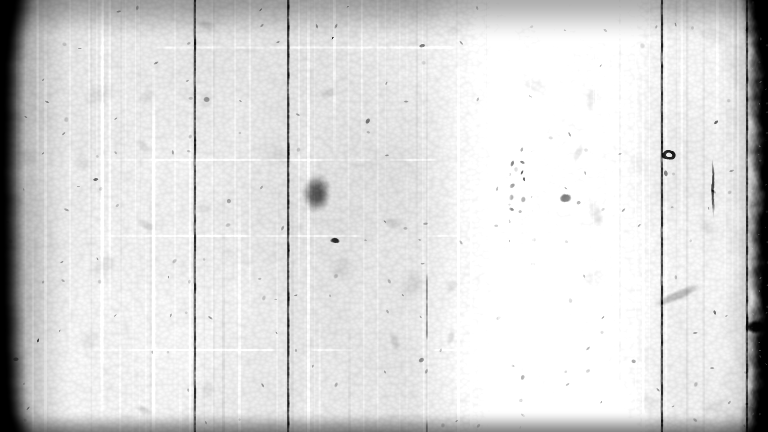
Reproduce this texture procedurally as a WebGL 1 fragment shader.

```glsl
precision highp float;
// Worn monochrome film frame: pale mottled stock with burnt, ragged borders.
// Cellular noise makes grain and dirt, layered sines make stains and wear,
// and hashed columns make the fine vertical scratches.
uniform vec2 u_resolution;

const float TAU = 6.28318;

vec2 hash2(vec2 c) {
  vec3 q = fract(c.xyx * vec3(0.1031, 0.1030, 0.0973));
  q += dot(q, q.yzx + 33.33);
  return fract((q.xx + q.yz) * q.zy);
}

vec2 rotate(vec2 v, float angle) {
  float c = cos(angle), s = sin(angle);
  return vec2(c * v.x - s * v.y, s * v.x + c * v.y);
}

// Distance to the nearest scattered cell point
float cellular(vec2 p) {
  vec2 id = floor(p), f = fract(p);
  float nearest = 2.0;
  for (int y = -1; y <= 1; y++)
    for (int x = -1; x <= 1; x++) {
      vec2 o = vec2(float(x), float(y));
      nearest = min(nearest, length(o + hash2(id + o + 40.0) - f));
    }
  return nearest;
}

// Smooth cloudy field in about -1..1 from warped, rotated sines
float layeredSines(vec2 p) {
  float sum = 0.0, amp = 0.5;
  for (int i = 0; i < 5; i++) {
    sum += amp * sin(p.x + 1.3 * sin(p.y)) * cos(p.y + 0.7 * p.x);
    p = rotate(p, 1.1) * 1.9 + 2.7;
    amp *= 0.6;
  }
  return sum;
}

// Rotated oval spot, one at most per cell
float specks(vec2 p, float scale, float chance, float radius, float soft, float seed) {
  vec2 id = floor(p * scale) + seed;
  vec2 place = hash2(id), look = hash2(id + 71.0);
  vec2 d = rotate(fract(p * scale) - 0.3 - 0.4 * place, TAU * look.x);
  d.y *= 1.0 + 1.5 * look.y;
  float r = radius * (0.5 + 0.5 * place.x);
  float shape = 1.0 - smoothstep(r * (1.0 - soft), r * (1.0 + soft), length(d));
  return shape * step(hash2(id + 133.0).x, chance) * (0.35 + 0.65 * look.y);
}

float stroke(float d, float halfWidth, float px) {
  return 1.0 - smoothstep(halfWidth, halfWidth + px, abs(d));
}

// Fine vertical lines of random place, strength and extent
float scratches(vec2 p, float count, float chance, float width, float px, float seed) {
  float id = floor(p.x * count) + seed;
  vec2 a = hash2(vec2(id, seed)), b = hash2(vec2(id, seed + 9.0));
  float d = (fract(p.x * count) - 0.25 - 0.5 * a.x) / count;
  float extent = smoothstep(-0.6, 0.5, sin(p.y * (1.5 + 5.0 * b.x) + TAU * b.y));
  return stroke(d, width * a.y, px) * extent * step(b.x, chance) * (0.3 + 0.7 * a.y);
}

// Soft ellipse
float blob(vec2 p, vec2 centre, vec2 size, float soft) {
  return 1.0 - smoothstep(1.0 - soft, 1.0 + soft, length((p - centre) / size));
}

float paperTone(vec2 p, float u) {
  float glow = smoothstep(0.52, 0.67, u) * (1.0 - smoothstep(0.79, 0.9, u));
  float leftGlow = blob(p, vec2(0.28, 0.25), vec2(0.25, 0.4), 0.8);
  float rightGlow = smoothstep(0.84, 0.9, u);
  float grain = 0.45 - cellular(p * vec2(85.0, 110.0));
  float fibre = 0.45 - cellular(p * vec2(28.0, 60.0) + 7.0);
  return 0.882 + 0.15 * glow + 0.065 * leftGlow + 0.05 * rightGlow
    + 0.07 * grain + 0.035 * fibre + 0.035 * layeredSines(p * 6.0);
}

float borderLight(vec2 p, float aspect) {
  float corner = 0.025 * pow(abs(2.0 * p.y - 1.0), 5.0);
  float left = p.x - corner + 0.006 * layeredSines(p.yy * 9.0);
  float right = aspect - p.x - corner + 0.014 * layeredSines(p * vec2(30.0, 22.0));
  float sides = smoothstep(0.008, 0.065, left) * smoothstep(0.006, 0.05, right);
  sides *= mix(0.76, 1.0, smoothstep(0.03, 0.17, left));
  sides *= mix(0.85, 1.0, smoothstep(0.03, 0.12, right));
  float top = mix(0.68, 1.0, smoothstep(-0.01, 0.1, 1.0 - p.y));
  float bottom = mix(0.5, 1.0, smoothstep(-0.01, 0.05, p.y));
  return sides * top * bottom;
}

// Long dark tears with crumbling edges, and white cross scuffs
float tears(vec2 p, vec4 columns, float px) {
  float wear = layeredSines(vec2(p.x * 4.0, p.y * 55.0));
  float sum = 0.0;
  for (int i = 0; i < 4; i++)
    sum += stroke(p.x - columns[i] - 0.0008 * wear, 0.0012, 1.2 * px);
  return sum * (0.58 + 0.35 * wear);
}

float scuffs(vec2 p, vec4 rows, float px) {
  float patchy = smoothstep(-0.3, 0.3, layeredSines(p * vec2(14.0, 3.0)));
  float span = smoothstep(0.1, 0.5, p.x) * (1.0 - smoothstep(1.0, 1.2, p.x));
  float sum = 0.0;
  for (int i = 0; i < 4; i++) sum += stroke(p.y - rows[i], 0.001, 1.2 * px);
  return sum * patchy * span;
}

// Individual stains plus a broken chain of chips
float damage(vec2 p, float px) {
  float wear = layeredSines(p * vec2(70.0, 45.0));
  vec2 q = p + 0.003 * wear;
  float d = 0.55 * blob(q, vec2(0.734, 0.553), vec2(0.022, 0.03), 0.7);
  d += 0.7 * blob(q, vec2(0.775, 0.442), vec2(0.01, 0.006), 0.3);
  d += 0.5 * blob(q, vec2(1.31, 0.542), vec2(0.011, 0.009), 0.3);
  d += 0.8 * stroke(length((q - vec2(1.549, 0.641)) * vec2(0.8, 1.0)) - 0.009, 0.002, px);
  d += 0.65 * blob(q, vec2(1.65, 0.565), vec2(0.003, 0.05), 0.5);
  d += 0.22 * blob(rotate(q - vec2(1.57, 0.317), -0.4), vec2(0.0), vec2(0.045, 0.009), 0.5);
  d += 0.9 * blob(q, vec2(1.752, 0.243), vec2(0.022, 0.012), 0.4);
  float chain = blob(p, vec2(1.205, 0.5), vec2(0.025, 0.45), 0.2);
  float broken = smoothstep(0.0, 0.5, sin(p.y * 13.0 + 0.6));
  return d + 0.7 * chain * broken * specks(p, 36.0, 0.6, 0.24, 0.4, 12.0);
}

void main() {
  vec2 p = gl_FragCoord.xy / u_resolution.y;
  float aspect = u_resolution.x / u_resolution.y, px = 1.0 / u_resolution.y;
  p.x *= 1.7778 / aspect;
  float tone = paperTone(p, p.x / 1.7778);
  tone += 0.07 * scratches(p, 60.0, 0.6, 0.002, px, 3.0);
  tone += 0.11 * scratches(p, 15.0, 0.6, 0.0025, px, 21.0);
  tone -= 0.06 * scratches(p, 45.0, 0.4, 0.002, px, 47.0);
  tone += 0.09 * scuffs(p, vec4(0.63, 0.454, 0.89, 0.19), px);
  tone -= 0.12 * specks(p, 7.0, 0.4, 0.2, 0.7, 5.0);
  tone -= 0.35 * specks(p, 24.0, 0.16, 0.13, 0.5, 31.0);
  tone -= 0.7 * specks(p, 16.0, 0.05, 0.11, 0.3, 58.0);
  tone -= tears(p, vec4(0.451, 0.667, 1.532, 1.729), px);
  tone -= 0.3 * stroke(p.x - 0.988, 0.001, px)
    * smoothstep(0.0, 0.4, layeredSines(vec2(2.0, p.y * 16.0))) * step(p.y, 0.5);
  tone -= damage(p, px);
  tone = clamp(tone, 0.04, 1.0) * borderLight(p, 1.7778);
  tone += 0.25 * specks(p, 60.0, 0.25, 0.2, 0.5, 90.0) * smoothstep(1.73, 1.76, p.x);
  gl_FragColor = vec4(vec3(clamp(tone, 0.0, 1.0)), 1.0);
}
```
